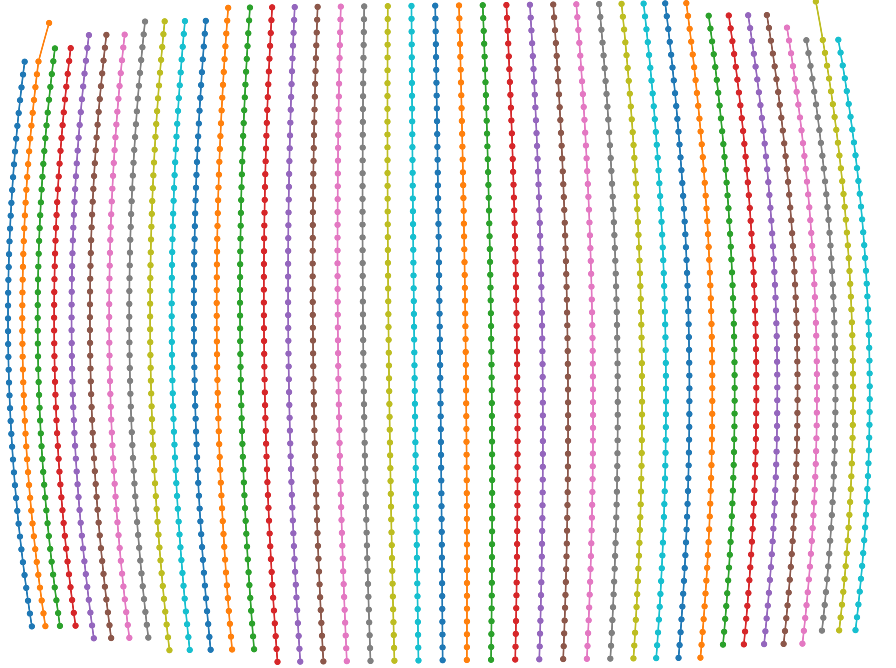
Write a Shadertoy shader that draws this pattern.

```glsl
// Forty beaded, barrel-curved vertical strings in a ten-colour cycle on white.

const vec3 palette[10] = vec3[10](
    vec3(.12, .47, .71), vec3(1., .50, .05), vec3(.17, .63, .17), vec3(.84, .15, .16),
    vec3(.58, .40, .74), vec3(.55, .34, .29), vec3(.89, .47, .76), vec3(.50, .50, .50),
    vec3(.74, .74, .13), vec3(.09, .75, .81));

// Horizontal position of string u (counted from the centre) at height y.
float stringX(float u, float y) {
    float h = y - 290.;
    float middle = 366. + u * (22. + u * (.026 - .0081 * u));
    float tilt = .011 + u * (.00045 + .00002 * u);
    float bow = u * (1.85e-5 - 9e-9 * u * u);
    return middle + h * (tilt - bow * h);
}

// First and last bead row: the outer strings are cut shorter in steps.
vec2 beadRange(float u) {
    float first = dot(step(vec4(9, 13, 16, 18), vec4(-u)), vec4(1))
                + dot(step(vec3(12, 16, 17), vec3(u)), vec3(1));
    float last = 51. - dot(step(vec3(7, 12, 16), vec3(-u)), vec3(1))
                     - dot(step(vec2(12, 17), vec2(u)), vec2(1));
    return vec2(first, last);
}

// Signed distance to the thread and beads of one string.
float beadedString(vec2 p, float u) {
    const float spacing = 11.;
    float rowStart = 5. - .2 * u;
    vec2 range = beadRange(u);

    // The second string from each side has a detached bead three rows higher.
    float gap = abs(abs(u) - 18.5) < .1 ? 3. : 0.;
    float top = range.x - gap;
    float row = (p.y - rowStart) / spacing;
    float bead = clamp(round(row), top, range.y);
    if (bead < range.x) bead = row < range.x - .5 * gap ? top : range.x;

    float threadY = rowStart + spacing * clamp(row, top, range.y);
    float beadY = rowStart + spacing * bead;
    float bodyY = rowStart + spacing * range.x;
    float lean = u < 0. ? .14 : 0.;
    vec2 onThread = vec2(stringX(u, threadY) + lean * max(bodyY - threadY, 0.), threadY);
    vec2 beadCentre = vec2(stringX(u, beadY) + lean * max(bodyY - beadY, 0.), beadY);
    return min(length(p - onThread) - .75, length(p - beadCentre) - 2.7);
}

void mainImage(out vec4 fragColor, in vec2 fragCoord) {
    // Canvas is 768 units wide, with y running down from the top edge.
    float unit = 768. / iResolution.x;
    vec2 p = vec2(fragCoord.x, iResolution.y - fragCoord.y) * unit;

    vec3 color = vec3(1);
    for (int i = 0; i < 40; i++) {
        float d = beadedString(p, float(i) - 19.5);
        float coverage = 1. - smoothstep(-.5 * unit, .5 * unit, d);
        color = mix(color, palette[i % 10], coverage);
    }
    fragColor = vec4(color, 1);
}
```
